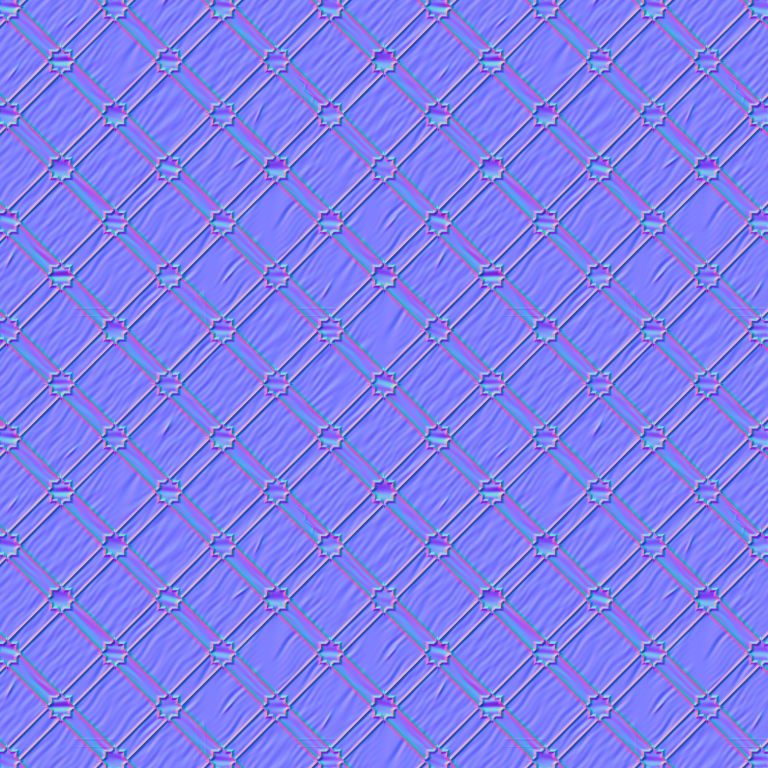
A Shadertoy shader for this texture map:

```glsl
// Tangent-space normal map of a wooden lattice: diagonal slats with grooved
// edges frame grained panels, and eight-pointed studs cover the crossings.
// A height field of grooves, layered-sine grain and wear is differentiated.

const float TAU = 6.2831853;
const float PITCH = 0.1402;        // stud spacing along a row, in canvas units
const float WEAR_PERIOD = 4.0;     // studs before the variation recurs
const float SLAT_HALF = 0.108;     // slat half width, in diagonal units
const float STUD_RADIUS = 0.086;   // inner radius of the two stud squares
const float GROOVE_WIDTH = 0.0125;
const float GROOVE_DEPTH = 0.036;
const vec2 GROOVE_TILT = vec2(1.2, 0.55);  // grooves lean mostly sideways
const float SLAT_CROWN = 0.5;      // rounding of the falling slats
const vec3 GRAIN_SLOPE = vec3(0.115, 0.17, 0.32);  // panel, slat, stud
const vec3 GRAIN_SCALE = vec3(0.8, 0.75, 0.8);
const float STEP = 0.003;          // differentiation step

float hash(vec2 p) {
    return fract(sin(dot(p, vec2(12.71, 78.23))) * 4375.8);
}

// Rising (x) and falling (y) diagonal coordinates; studs sit on integers.
vec2 toDiagonal(vec2 q) { return vec2(q.x + q.y, q.x - q.y); }

// Gives equal ids to parts one wear period apart.
vec2 wrapId(vec2 id) {
    id -= WEAR_PERIOD * floor(id.x / WEAR_PERIOD);
    return vec2(id.x, mod(id.y, 2.0 * WEAR_PERIOD));
}

float studDistance(vec2 diagonal) {
    vec2 p = abs(toDiagonal(diagonal) * 0.5);
    return min(max(p.x, p.y), (p.x + p.y) * 0.70711) - STUD_RADIUS;
}

float groove(float d, float width) { return exp(-d * d / (width * width)); }

// Grooves beside the slats and around the studs.
float joinery(vec2 q) {
    vec2 c = toDiagonal(q);
    vec2 d = c - floor(c + 0.5);
    float stud = studDistance(d);
    vec2 edge = (abs(d) - SLAT_HALF) * 0.70711;
    float lines = groove(edge.x, GROOVE_WIDTH) + groove(edge.y, GROOVE_WIDTH);
    lines *= smoothstep(0.0, 0.02, stud);
    return -GROOVE_DEPTH * (lines + groove(stud, GROOVE_WIDTH * 1.1));
}

// Streaks run along p.x; each part has its own seed.
float grain(vec2 p, float seed, float slope, float scale) {
    float h = 0.0;
    for (float i = 1.0; i < 6.0; i++) {
        float f = (1.5 + 2.9 * i + 2.5 * fract(seed * 7.3 * i)) * scale;
        float phase = TAU * fract(seed * 13.7 * i);
        float bend = 1.3 * sin(p.x * (2.5 + 1.9 * i) + phase * 2.0);
        float fade = 0.6 + 0.6 * sin(p.x * (10.0 - i) + p.y * 7.0 + phase);
        h += fade * sin(TAU * f * (p.y + 0.06 * p.x) + bend + phase) / f;
    }
    return h * slope / (TAU * 1.41421);
}

// A short gouge askew to the grain, on some of the panels.
float gouge(vec2 p, float seed) {
    vec2 centre = vec2(fract(seed * 31.0), fract(seed * 57.0)) * 0.5 - 0.25;
    float angle = 0.7 * fract(seed * 91.0) - 0.25;
    float c = cos(angle), s = sin(angle);
    vec2 d = mat2(c, s, -s, c) * (p - centre);
    float shape = exp(-dot(d * d, vec2(90.0, 2400.0)));
    return -0.016 * step(0.6, seed) * shape;
}

// Hairline scratches, alternately level and upright, and one jagged crack.
float scratches(vec2 q) {
    float h = 0.0;
    for (float i = 0.0; i < 3.0; i++) {
        vec2 centre = vec2(-0.63 - 1.03 * i, 0.7);
        vec2 d = mod(q - centre + 2.0, WEAR_PERIOD) - 2.0;
        if (i == 1.0) d = d.yx + vec2(0.0, 0.08 * d.y);
        float pair = groove(d.y, 0.008) + 0.6 * groove(d.y + 0.07, 0.006);
        h += pair * (1.0 - smoothstep(0.14, 0.22, abs(d.x)));
    }
    vec2 d = mod(q - vec2(-0.69, 2.73) + 2.0, WEAR_PERIOD) - 2.0;
    float zigzag = 0.09 * abs(fract(d.y * 8.0) - 0.5);
    float crack = groove(d.x + 0.55 * d.y + zigzag, 0.012);
    h += 2.0 * crack * (1.0 - smoothstep(0.09, 0.16, abs(d.y)));
    return -0.002 * h;
}

vec3 surfaceNormal(vec2 q) {
    // Identify the panel, slat or stud at this point.
    vec2 c = toDiagonal(q);
    vec2 nearest = floor(c + 0.5);
    vec2 onSlat = step(abs(c - nearest), vec2(SLAT_HALF));
    bool stud = studDistance(c - nearest) < 0.0;
    vec2 id = stud ? nearest : mix(floor(c) + 0.5, nearest, onSlat);
    bool falling = !stud && onSlat.x > 0.5;
    bool panel = !stud && onSlat.x + onSlat.y < 0.5;
    int kind = stud ? 2 : (falling ? 1 : 0);
    float seed = hash(wrapId(id));

    // Accumulate central differences along x, then y.
    vec2 slope = vec2(0.0);
    for (int i = 0; i < 4; i++) {
        float side = float(i % 2) * 2.0 - 1.0;
        vec2 axis = i < 2 ? vec2(1, 0) : vec2(0, 1);
        vec2 s = q + STEP * side * axis;
        vec2 p = toDiagonal(s) - id;
        if (stud) p = toDiagonal(p) * 0.5;
        if (falling) p = p.yx;
        float h = joinery(s) * dot(GROOVE_TILT, axis) + scratches(s);
        h += grain(p, seed, GRAIN_SLOPE[kind], GRAIN_SCALE[kind]);
        if (panel) h += gouge(p, seed);
        if (falling) h -= SLAT_CROWN * p.y * p.y;
        slope += axis * side * h / (2.0 * STEP);
    }
    return normalize(vec3(-slope.x, slope.y, 1.0));  // green points down
}

void mainImage(out vec4 fragColor, in vec2 fragCoord) {
    vec3 normal = vec3(0.0);
    for (int i = 0; i < 4; i++) {  // 2 by 2 supersampling
        vec2 offset = vec2(i % 2, i / 2) * 0.5 - 0.25;
        vec2 uv = (fragCoord + offset - 0.5 * iResolution.xy) / iResolution.y;
        normal += 0.25 * surfaceNormal(uv / PITCH);
    }
    fragColor = vec4(0.5 + 0.5 * normal, 1.0);
}
```
